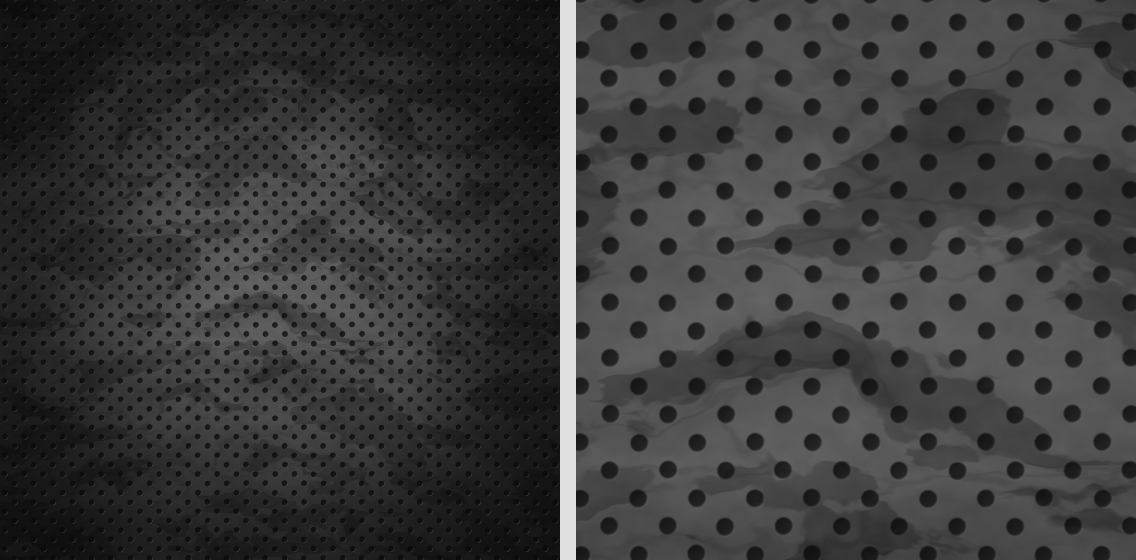
Left: the whole. Right: its middle third, enlarged.
Reproduce this pattern procedurally as a three.js fragment shader.

```glsl
varying vec2 vUv;

const float PI = 3.14159265;
const vec2 GRID = vec2(29.0, 30.0);        // holes across, staggered row pairs up
const vec2 FIRST_HOLE = vec2(0.75, 0.1);   // position inside a grid cell
const float HOLE_RADIUS = 0.0052;
const float HOLE_JITTER = 0.0005;
const float RIM_WIDTH = 0.0007;
const float EDGE_SOFT = 0.0009;
const float CORNER_GRAY = 0.066;
const float GLOW_GRAY = 0.235;
const float HOLE_GRAY = 0.028;
const float HOLE_LIGHT = 0.27;             // share of the surface light inside a hole
const float RIM_GRAY = 0.13;
const float BLOTCH_DEPTH = 0.24;
const float FOLD_DEPTH = 0.22;
const float CLOUD_DEPTH = 0.5;
const float GRAIN_DEPTH = 0.16;
const vec2 LIT_SIDE = vec2(0.707, -0.707);

float hash(vec2 p) {
  vec3 q = fract(vec3(p.xyx) * 0.1031);
  q += dot(q, q.yzx + 33.33);
  return fract((q.x + q.y) * q.z);
}

// Value noise that wraps after "period" cells
float noise(vec2 p, vec2 period) {
  vec2 cell = floor(p);
  vec2 f = p - cell;
  f = f * f * (3.0 - 2.0 * f);
  vec2 a = mod(cell, period);
  vec2 b = mod(cell + 1.0, period);
  return mix(mix(hash(a), hash(vec2(b.x, a.y)), f.x),
             mix(hash(vec2(a.x, b.y)), hash(b), f.x), f.y);
}

float fbm(vec2 uv, vec2 freq) {
  float sum = 0.0;
  float amp = 0.5;
  for (int i = 0; i < 5; i++) {
    sum += amp * noise(uv * freq, freq);
    freq *= 2.0;
    amp *= 0.5;
  }
  return sum / 0.96875;
}

// Central glow whose value and slope agree on opposite edges
float glow(vec2 uv) {
  vec2 s = sin(PI * (uv - 0.5));
  s *= s;
  vec2 plateau = 1.0 - s * s;
  return 0.5 * (plateau.x * plateau.y + 1.0 - 0.5 * (s.x + s.y));
}

// Brightness factor of the crumpled surface
float crumple(vec2 uv) {
  vec2 warp = vec2(fbm(uv, vec2(9.0, 13.0)), fbm(uv + 0.37, vec2(11.0, 15.0))) - 0.5;
  vec2 p = uv + 0.07 * warp;
  p.y += 0.03 * cos(2.0 * PI * uv.x);
  float cloud = fbm(p, vec2(7.0, 17.0)) - 0.5;
  float blotch = smoothstep(0.53, 0.58, fbm(p + 0.21, vec2(13.0, 27.0)));
  float ridge = abs(fbm(p + 0.63, vec2(10.0, 24.0)) - 0.5);
  float fold = 1.0 - smoothstep(0.0, 0.06, ridge);
  float grain = fbm(uv, vec2(90.0, 110.0)) - 0.5;
  return 1.09 + CLOUD_DEPTH * cloud - BLOTCH_DEPTH * blotch
       + FOLD_DEPTH * (0.4 - fold) * 0.5 + GRAIN_DEPTH * grain;
}

// Offset from the nearest hole center, over both staggered lattices
vec2 nearestHole(vec2 uv) {
  vec2 best = vec2(1.0);
  for (int i = 0; i < 2; i++) {
    vec2 g = uv * GRID - FIRST_HOLE - 0.5 * float(i) + 0.5;
    vec2 id = mod(floor(g), GRID) + 40.0 * float(i);
    vec2 jitter = vec2(hash(id), hash(id + 17.0)) - 0.5;
    vec2 offset = (fract(g) - 0.5) / GRID - 2.0 * HOLE_JITTER * jitter;
    if (dot(offset, offset) < dot(best, best)) best = offset;
  }
  return best;
}

void main() {
  float shine = glow(vUv);
  float light = CORNER_GRAY + GLOW_GRAY * shine;
  float surface = light * crumple(vUv);

  // Punched holes, shaded darker on the side away from the light
  vec2 offset = nearestHole(vUv);
  float dist = length(offset);
  float facing = dot(offset, LIT_SIDE) / max(dist, 0.0001);
  float inside = 1.0 - smoothstep(-EDGE_SOFT, EDGE_SOFT, dist - HOLE_RADIUS);
  float depth = 1.0 + 0.2 * facing * dist / HOLE_RADIUS;
  float gray = mix(surface, (HOLE_GRAY + HOLE_LIGHT * surface) * depth, inside);

  // Lit crescent on the rim, clearest where the surface is dim
  float rim = 1.0 - smoothstep(0.0, RIM_WIDTH + EDGE_SOFT, abs(dist - HOLE_RADIUS));
  gray += RIM_GRAY * rim * smoothstep(0.3, 1.0, facing) * (1.0 - 0.75 * shine);

  gl_FragColor = vec4(vec3(gray), 1.0);
}
```
